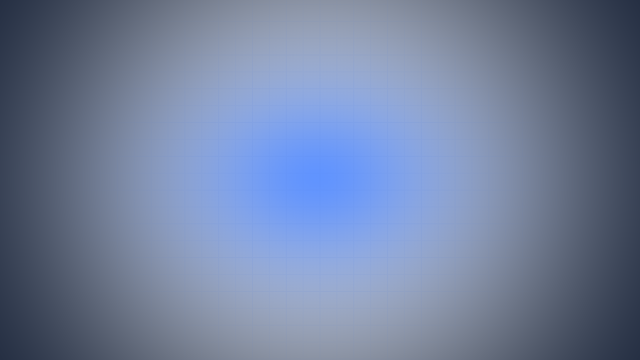
Write a Shadertoy shader that draws this background.

```glsl
// A pale grey backdrop falls off radially to navy, with a soft elliptical
// blue glow at its middle. Faint blue graph-paper lines lie over it,
// fading outward. All lengths are in units of the canvas height.

#define GLOW_CENTER vec2(-0.009, 0.006)
#define GLOW_RADII vec2(0.385, 0.275)
#define GLOW_POWER 1.7
#define VIGNETTE_START 0.10
#define VIGNETTE_END 1.15
#define CELL 0.0469
#define GRID_ROW_OFFSET 0.003
#define LINE_WIDTH 0.0022
#define LINE_STRENGTH 0.09
#define FINE_STRENGTH 0.018

const vec3 PALE_GREY = vec3(0.76, 0.77, 0.79);
const vec3 NAVY = vec3(0.12, 0.16, 0.24);
const vec3 GLOW_BLUE = vec3(0.38, 0.58, 1.0);
const vec3 LINE_BLUE = vec3(0.30, 0.48, 0.86);

// Coverage of soft lines repeated on both axes, dimmed when under a pixel wide
float gridLines(vec2 p, float spacing, float pixel) {
    vec2 dist = abs(fract(p / spacing + 0.5) - 0.5) * spacing;
    float halfWidth = max(LINE_WIDTH, pixel);
    vec2 coverage = 1.0 - smoothstep(vec2(0.0), vec2(halfWidth), dist);
    return max(coverage.x, coverage.y) * LINE_WIDTH / halfWidth;
}

// Smooth ripple for the fine subdivisions, five to a cell
float fineWeave(vec2 p) {
    vec2 wave = 0.5 + 0.5 * cos(6.28318 * 5.0 * p / CELL);
    return 0.5 * (wave.x + wave.y);
}

void mainImage(out vec4 fragColor, in vec2 fragCoord) {
    float pixel = 1.0 / iResolution.y;
    vec2 p = (fragCoord - 0.5 * iResolution.xy) * pixel;

    // Radial falloff
    float radius = length(p);
    float shade = smoothstep(VIGNETTE_START, VIGNETTE_END, radius);
    vec3 color = mix(PALE_GREY, NAVY, shade);

    // Elliptical glow
    float reach = length((p - GLOW_CENTER) / GLOW_RADII);
    color = mix(color, GLOW_BLUE, exp(-pow(reach, GLOW_POWER)));

    // Graph-paper lines, counted from the middle column and the bottom edge
    vec2 gridPos = vec2(p.x, p.y + 0.5 - GRID_ROW_OFFSET);
    float major = gridLines(gridPos, CELL * 2.0, pixel);
    float minor = gridLines(gridPos, CELL, pixel);
    float ink = LINE_STRENGTH * (0.65 * minor + 0.35 * major);
    ink += FINE_STRENGTH * fineWeave(gridPos);
    ink *= 1.0 - smoothstep(0.25, 0.80, radius);
    color = mix(color, LINE_BLUE, ink);

    fragColor = vec4(color, 1.0);
}
```
